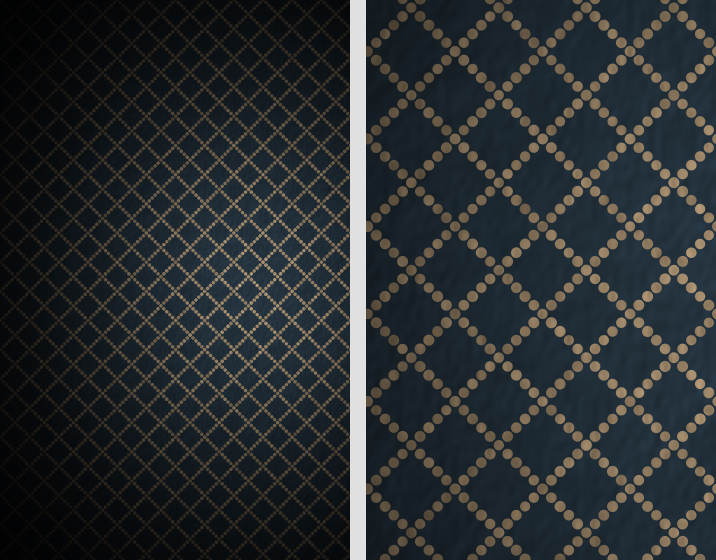
Left, the full canvas; right, a detail of the centre.
This pattern is drawn by a Shadertoy shader. Its source:

```glsl
// Diamond lattice of small gold dots on dark blue embossed leather.
// Dots sit on a rotated square grid, kept only along every fifth row or column;
// an off-centre elliptical light fades the sheet to black.

#define PERIODS 12.0                    // diamonds across the width
#define DOTS 5.0                        // dot steps along each diamond side
#define DOT_RADIUS 0.43                 // in dot steps
#define LATTICE_SHIFT vec2(0.018, -0.388) // in diamonds, from the centre
#define LIGHT_CENTER vec2(0.229, -0.012)  // in widths, from the centre
#define LIGHT_SIZE vec2(0.535, 0.635)
#define GRAIN_SCALE 150.0
#define GRAIN_DEPTH 0.35
#define DOT_WEAR 0.16
#define LEATHER vec3(0.145, 0.205, 0.250)
#define GOLD vec3(0.690, 0.590, 0.460)

float hash(vec2 p) {
    vec3 q = fract(p.xyx * 0.1031);
    q += dot(q, q.yzx + 33.33);
    return fract((q.x + q.y) * q.z);
}

float noise(vec2 p) {
    vec2 i = floor(p), f = fract(p);
    f = f * f * (3.0 - 2.0 * f);
    return mix(mix(hash(i), hash(i + vec2(1, 0)), f.x),
               mix(hash(i + vec2(0, 1)), hash(i + vec2(1, 1)), f.x), f.y);
}

// Leather height: fine pores over broader creases, stretched vertically
float leatherHeight(vec2 p) {
    vec2 q = p * GRAIN_SCALE * vec2(1.0, 0.7) + 300.0;
    return 0.6 * noise(q) + 0.4 * noise(q * 0.45 + 17.0);
}

// Coverage of the dotted lattice; also returns the cell id of the nearest dot
float dotLattice(vec2 p, out vec2 id) {
    vec2 d = p * PERIODS - LATTICE_SHIFT;
    vec2 grid = DOTS * vec2(d.x + d.y, d.x - d.y);
    id = round(grid);
    vec2 onLine = step(fract((id + 0.5) / DOTS), vec2(1.0 / DOTS));
    float radius = DOT_RADIUS + 0.04 * (hash(id + 91.0) - 0.5);
    float pixel = DOTS * PERIODS * sqrt(2.0) / iResolution.x;
    float edge = length(grid - id) - radius;
    return clamp(0.5 - edge / pixel, 0.0, 1.0) * max(onLine.x, onLine.y);
}

void mainImage(out vec4 fragColor, in vec2 fragCoord) {
    vec2 p = (fragCoord - 0.5 * iResolution.xy) / iResolution.x;

    // Relief lit from the upper left
    float relief = leatherHeight(p) - leatherHeight(p + vec2(-0.003, 0.003));

    // Leather with faint mottling
    vec3 color = LEATHER * (1.0 + GRAIN_DEPTH * relief);
    color *= 0.95 + 0.1 * noise(p * 35.0 + 80.0);

    // Worn gold dots
    vec2 id;
    float coverage = dotLattice(p, id);
    float wear = 1.0 + DOT_WEAR * (hash(id + 200.0) - 0.5);
    wear -= DOT_WEAR * noise(p * vec2(260.0, 120.0) + 400.0);
    color = mix(color, GOLD * (wear + 0.5 * GRAIN_DEPTH * relief), coverage);

    // Soft light and fall-off
    vec2 l = (p - LIGHT_CENTER) / LIGHT_SIZE;
    color *= exp(-dot(l, l));

    fragColor = vec4(color, 1.0);
}
```
